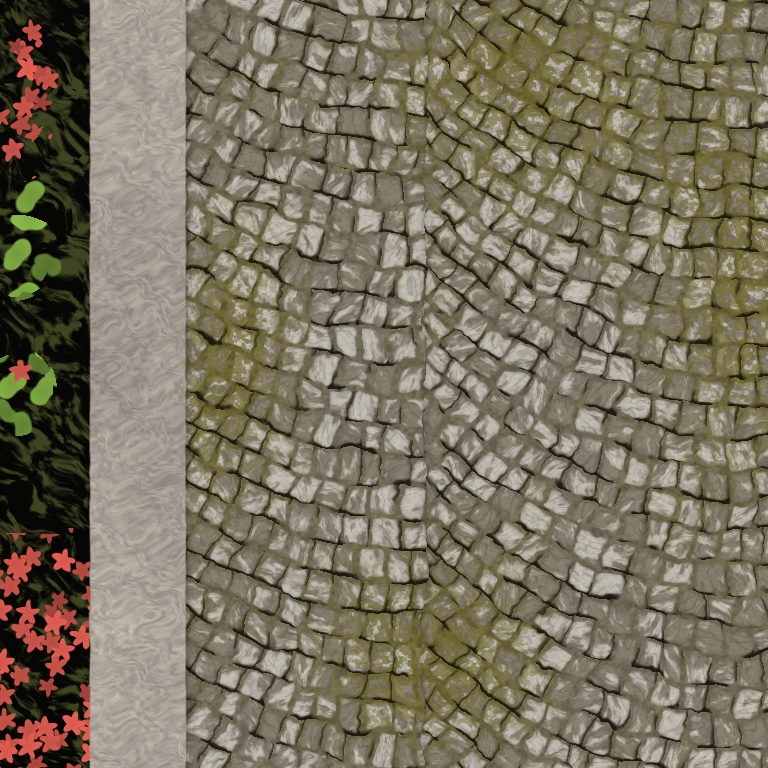
Reproduce this texture procedurally as a three.js fragment shader.

```glsl
// Cobblestones laid in mossy arcs beside a granite kerb and a flower bed, seen from above.
varying vec2 vUv;

const float KERB_LEFT = 0.117;
const float KERB_RIGHT = 0.242;
const float SEAM_X = 0.553;         // where two fans of arcs meet
const float FAN_WIDTH = 0.43;
const float ARC_RADIUS = 0.59;
const float ROW_HEIGHT = 0.0405;
const float STONE_WIDTH = 0.037;
const float JOINT = 0.0019;
const float SOFT = 0.0016;          // edge smoothing
const vec3 STONE_LIGHT = vec3(0.74, 0.72, 0.68);
const vec3 STONE_DARK = vec3(0.51, 0.48, 0.42);
const vec3 MORTAR = vec3(0.45, 0.42, 0.34);
const vec3 MOSS = vec3(0.43, 0.40, 0.19);
const vec3 SHADOW = vec3(0.08, 0.07, 0.04);
const vec3 GRANITE = vec3(0.655, 0.625, 0.585);
const vec3 SOIL = vec3(0.025, 0.025, 0.015);
const vec3 FOLIAGE = vec3(0.25, 0.27, 0.13);
const vec3 LEAF = vec3(0.46, 0.62, 0.24);
const vec3 PETAL = vec3(0.80, 0.33, 0.29);

float hash(vec2 p) {
  return fract(sin(dot(p, vec2(127.1, 311.7))) * 43758.5453);
}

float noise(vec2 p) {
  vec2 i = floor(p), f = fract(p);
  f = f * f * (3.0 - 2.0 * f);
  return mix(mix(hash(i), hash(i + vec2(1, 0)), f.x),
             mix(hash(i + vec2(0, 1)), hash(i + vec2(1, 1)), f.x), f.y);
}

float fbm(vec2 p) {
  float sum = 0.0, amp = 0.533;
  for (int i = 0; i < 4; i++) {
    sum += amp * noise(p);
    p = p * 2.03 + 17.3;
    amp *= 0.5;
  }
  return sum;
}

mat2 rotation(float a) {
  return mat2(cos(a), sin(a), -sin(a), cos(a));
}

float blob(vec2 p, vec2 center, vec2 size) {
  vec2 d = (p - center) / size;
  return exp(-dot(d, d));
}

float mossAmount(vec2 p) {
  float m = blob(p, vec2(0.29, 0.52), vec2(0.10, 0.20));
  m += blob(p, vec2(0.56, 0.14), vec2(0.13, 0.13));
  m += 0.9 * blob(p, vec2(0.70, 0.90), vec2(0.24, 0.17));
  m += 0.8 * blob(p, vec2(0.97, 0.62), vec2(0.11, 0.35));
  return clamp(m + 0.7 * (fbm(p * 9.0) - 0.45), 0.0, 1.0);
}

vec3 paving(vec2 uv) {
  // Arc rows, with stones set square to each arc
  vec2 p = uv + 0.014 * (vec2(noise(uv * 26.0), noise(uv * 26.0 + 50.0)) - 0.5);
  p += 0.004 * (vec2(noise(uv * 120.0), noise(uv * 120.0 + 9.0)) - 0.5);
  float fan = step(SEAM_X, p.x);
  float dx = p.x - SEAM_X - fan * FAN_WIDTH;
  float drop = sqrt(ARC_RADIUS * ARC_RADIUS - dx * dx);
  float v = (p.y - ARC_RADIUS + drop) / ROW_HEIGHT + 0.4 * fan;
  float row = floor(v);
  float centerY = (row + 0.5 - 0.4 * fan) * ROW_HEIGHT + ARC_RADIUS;
  float s = ARC_RADIUS * atan(dx, centerY - p.y);
  float width = STONE_WIDTH * (0.82 + 0.3 * hash(vec2(row, fan)));
  float u = s / width + hash(vec2(row, fan + 7.0));
  vec2 id = vec2(floor(u), row + 100.0 * fan);
  vec2 cell = vec2(width, ROW_HEIGHT * drop / ARC_RADIUS);
  vec2 q = (vec2(fract(u), fract(v)) - 0.5) * cell;

  // Rounded, slightly turned block
  float tone = hash(id + 3.1);
  vec2 b = rotation(0.3 * (hash(id + 5.7) - 0.5)) * q;
  vec2 halfSize = cell * 0.5 - JOINT - 0.0035 * vec2(hash(id), hash(id + 9.2));
  vec2 e = abs(b) - halfSize + 0.004;
  float d = length(max(e, 0.0)) + min(max(e.x, e.y), 0.0) - 0.004;
  float stone = 1.0 - smoothstep(-SOFT, SOFT, d);

  // Cleft stone face
  vec2 g = rotation(6.28 * tone) * q;
  float cleft = fbm(g * vec2(55.0, 120.0) + id * 3.7);
  float centerLight = blob(uv, vec2(0.62, 0.56), vec2(0.20, 0.32));
  float bright = cleft + 0.4 * (hash(id + 6.6) - 0.5) + 0.1 * centerLight;
  vec3 color = mix(STONE_DARK, STONE_LIGHT, smoothstep(0.42, 0.68, bright));
  float vein = 1.0 - abs(2.0 * noise(g * vec2(50.0, 170.0) + id * 5.1) - 1.0);
  color *= 1.0 - 0.13 * smoothstep(0.75, 1.0, vein);
  color *= 0.96 + 0.1 * noise(uv * 300.0);
  color *= 1.0 - 0.1 * smoothstep(-0.005, 0.0, d);

  // Joints, moss and broken cast shade
  float moss = mossAmount(uv);
  float grain = fbm(uv * 180.0);
  vec3 gap = mix(MORTAR, MOSS, moss) * (0.72 + 0.5 * grain);
  float below = smoothstep(0.3, 0.48, -q.y / cell.y) + 0.6 * smoothstep(0.34, 0.48, q.x / cell.x);
  float shade = below * smoothstep(0.45, 0.7, noise(uv * 48.0 + 4.0) + 0.25 * grain - 0.05);
  gap = mix(gap, SHADOW, clamp(shade, 0.0, 0.9));
  float growth = smoothstep(0.52, 0.7, grain + 0.2 * moss + 12.0 * min(d + 0.004, 0.0));
  color = mix(color, MOSS * (0.75 + 0.5 * grain), 0.75 * moss * growth);
  color = mix(gap, color, stone);
  return color * (1.0 - 0.2 * exp(-abs(p.x - SEAM_X) / 0.003));
}

vec3 kerb(vec2 uv) {
  float speckle = fbm(uv * vec2(130.0, 210.0) + 6.0 * noise(uv * 40.0)) - 0.5;
  float stain = fbm(uv * vec2(14.0, 10.0)) - 0.5;
  float middle = blob(uv, vec2(0.18, 0.52), vec2(0.2, 0.25));
  return GRANITE * (1.03 + 0.4 * speckle + 0.15 * stain - 0.07 * middle);
}

// Lobed shapes scattered on a grid: x = cover, y = tone
vec2 scatter(vec2 uv, float size, float lobes, float density) {
  vec2 p = uv / size, result = vec2(0.0);
  for (int j = -1; j <= 1; j++) for (int i = -1; i <= 1; i++) {
    vec2 id = floor(p) + vec2(i, j);
    float seed = hash(id + lobes);
    vec2 d = p - id - vec2(hash(id + 2.3), hash(id + 8.9));
    float reach = (0.48 + 0.2 * seed) * (0.76 + 0.24 * cos(lobes * atan(d.y, d.x) + 6.28 * seed));
    float cover = 1.0 - smoothstep(-0.06, 0.06, length(d) - reach);
    cover *= step(hash(id + 4.4), density);
    if (cover > result.x) result = vec2(cover, seed + 0.4 * length(d));
  }
  return result;
}

vec3 garden(vec2 uv) {
  vec2 bent = uv + 0.03 * vec2(noise(uv * 30.0), noise(uv * 30.0 + 20.0));
  float blades = fbm(rotation(0.7) * bent * vec2(60.0, 120.0));
  float tufts = blob(uv, vec2(0.10, 0.43), vec2(0.05, 0.06)) + blob(uv, vec2(0.07, 0.80), vec2(0.06, 0.08));
  float thicket = smoothstep(0.46, 0.75, blades + 0.12 * tufts + 0.25 * (noise(uv * 18.0) - 0.5));
  vec3 color = mix(SOIL, FOLIAGE, thicket);
  float leafZone = blob(uv, vec2(0.02, 0.66), vec2(0.07, 0.06)) + blob(uv, vec2(0.02, 0.49), vec2(0.06, 0.07));
  vec2 leaf = scatter(uv + 0.006 * noise(uv * 60.0), 0.036, 2.0, 0.7 * smoothstep(0.3, 0.8, leafZone));
  color = mix(color, LEAF * (0.65 + 0.45 * leaf.y), leaf.x);
  float flowerZone = 1.0 - smoothstep(0.27, 0.33, uv.y);
  flowerZone += 1.1 * blob(uv, vec2(0.025, 0.88), vec2(0.05, 0.09));
  vec2 flower = scatter(uv + 0.004 * noise(uv * 90.0), 0.025, 5.0, 0.72 * flowerZone * step(0.2, flowerZone));
  return mix(color, PETAL * (0.72 + 0.35 * flower.y), flower.x);
}

void main() {
  float wobble = 0.0015 * (noise(vUv * 70.0) - 0.5);
  float onKerb = smoothstep(-SOFT, SOFT, vUv.x - KERB_LEFT - wobble);
  float onPaving = smoothstep(-SOFT, SOFT, vUv.x - KERB_RIGHT - wobble);
  vec3 color = mix(garden(vUv), kerb(vUv), onKerb);
  color = mix(color, paving(vUv), onPaving);
  color *= 1.0 - 0.35 * onPaving * exp(-abs(vUv.x - KERB_RIGHT) / 0.004);
  gl_FragColor = vec4(color, 1.0);
}
```
